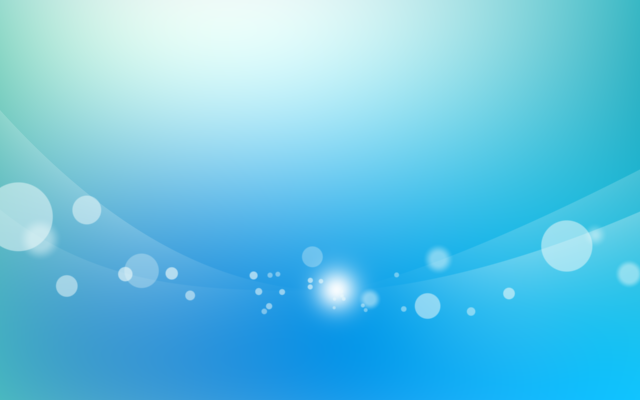
This background is drawn by a Shadertoy shader. Its source:

```glsl
#define CORE vec2(0.842, 0.275)
#define CORE_RADIUS 0.053
#define SHEET_FADE 5.0
#define BAND_OPACITY 0.20
#define VEIL_OPACITY 0.25
#define DISC_OPACITY 0.52
#define SOFT_OPACITY 0.48
#define SPARK_COUNT 24
#define SPARK_SPREAD 0.55
#define SPARK_SEED 7.0

const vec3 MIST = vec3(0.93, 0.98, 0.98);

// Three random values from one index
vec3 hash3(float n) {
    vec3 q = fract(vec3(n) * vec3(0.1031, 0.1030, 0.0973));
    q += dot(q, q.yzx + 33.33);
    return fract((q.xxy + q.yzz) * q.zyx);
}

// Smooth curve through four evenly spaced colours
vec3 blend4(vec3 a, vec3 b, vec3 c, vec3 d, float t) {
    float s = 3.0 * t;
    float s1 = s - 1.0, s2 = s - 2.0, s3 = s - 3.0;
    return -a * s1 * s2 * s3 / 6.0 + b * s * s2 * s3 / 2.0
         - c * s * s1 * s3 / 2.0 + d * s * s1 * s2 / 6.0;
}

// Pale top melting into teal, azure and cyan
vec3 backdrop(vec2 uv) {
    vec3 top = blend4(vec3(0.60, 0.86, 0.81), vec3(0.93, 0.98, 0.97),
                      vec3(0.73, 0.91, 0.92), vec3(0.22, 0.72, 0.77), uv.x);
    vec3 upper = blend4(vec3(0.43, 0.78, 0.75), vec3(0.65, 0.88, 0.95),
                        vec3(0.48, 0.84, 0.93), vec3(0.15, 0.70, 0.79), uv.x);
    vec3 lower = blend4(vec3(0.27, 0.68, 0.75), vec3(0.21, 0.62, 0.88),
                        vec3(0.09, 0.68, 0.92), vec3(0.05, 0.72, 0.88), uv.x);
    vec3 base = blend4(vec3(0.28, 0.72, 0.75), vec3(0.18, 0.59, 0.86),
                       vec3(0.05, 0.65, 0.96), vec3(0.03, 0.76, 1.00), uv.x);
    return clamp(blend4(base, lower, upper, top, uv.y), 0.0, 1.0);
}

// Light below a curve that rises from the core towards both sides
float sheet(vec2 p, vec2 rise, vec2 bend, float pixel) {
    bool left = p.x < CORE.x;
    float t = abs(p.x - CORE.x) / (left ? 0.833 : 0.767);
    float height = left ? rise.x * pow(t, bend.x) : rise.y * pow(t, bend.y);
    float depth = CORE.y - 0.002 + height - p.y;
    float edge = smoothstep(-pixel, pixel, depth);
    return edge * exp(-SHEET_FADE * max(depth, 0.0)) * smoothstep(0.0, 0.7, t);
}

float disc(vec2 p, vec2 center, float radius, float blur) {
    return 1.0 - smoothstep(radius - blur, radius + blur, length(p - center));
}

void mainImage(out vec4 fragColor, in vec2 fragCoord) {
    vec2 uv = fragCoord / iResolution.xy;
    float pixel = 1.0 / iResolution.y;
    vec2 p = fragCoord * pixel;
    p.x += 0.8 - 0.5 * iResolution.x * pixel;
    vec3 color = backdrop(uv);

    // Curved translucent sheets
    float side = smoothstep(0.5, 1.1, p.x);
    float band = sheet(p, vec2(0.442, 0.308), vec2(2.06, 1.28), pixel);
    float veil = sheet(p, vec2(0.196, 0.202), vec2(3.3, 1.65), pixel);
    color = mix(color, MIST, band * BAND_OPACITY);
    color = mix(color, MIST, veil * VEIL_OPACITY * mix(0.4, 1.2, side));

    // Soft lights
    float soft = disc(p, vec2(0.100, 0.402), 0.038, 0.018);
    soft = max(soft, disc(p, vec2(1.096, 0.352), 0.027, 0.013));
    soft = max(soft, disc(p, vec2(1.573, 0.315), 0.028, 0.009));
    soft = max(soft, disc(p, vec2(1.488, 0.412), 0.016, 0.016));
    soft = max(soft, disc(p, vec2(0.925, 0.252), 0.020, 0.010));
    color = mix(color, MIST, soft * SOFT_OPACITY);

    // Large bubbles
    float bubbles = disc(p, vec2(0.046, 0.458), 0.086, pixel);
    bubbles = max(bubbles, disc(p, vec2(1.417, 0.385), 0.064, pixel));
    bubbles = max(bubbles, disc(p, vec2(0.217, 0.475), 0.036, pixel));
    bubbles = max(bubbles, disc(p, vec2(0.167, 0.285), 0.027, pixel));
    bubbles = max(bubbles, disc(p, vec2(1.069, 0.235), 0.032, pixel));
    float faint = disc(p, vec2(0.354, 0.323), 0.043, pixel);
    faint = max(faint, disc(p, vec2(0.781, 0.358), 0.026, pixel));
    color = mix(color, MIST, bubbles * DISC_OPACITY);
    color = mix(color, MIST, faint * DISC_OPACITY * 0.6);

    // Glowing core
    vec2 away = (p - CORE) / CORE_RADIUS;
    color = mix(color, vec3(1.0), 0.96 * exp(-dot(away, away)));

    // Small bubbles, denser and finer near the core
    for (int i = 0; i < SPARK_COUNT; i++) {
        vec3 h = hash3(float(i) + SPARK_SEED);
        float signedX = 2.0 * h.x - 1.0;
        float reach = signedX * signedX;
        vec2 center = CORE + vec2(sign(signedX) * reach * SPARK_SPREAD,
                                  (h.y - 0.6) * mix(0.08, 0.18, reach));
        float radius = mix(0.004, 0.016, reach) * mix(0.8, 1.2, h.z);
        color = mix(color, MIST, disc(p, center, radius, pixel) * mix(0.4, 0.65, h.z));
    }

    fragColor = vec4(color, 1.0);
}
```
